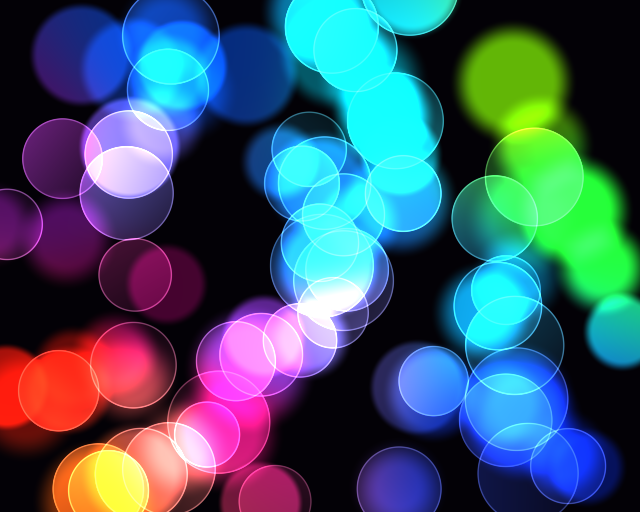
A Shadertoy shader for this background:

```glsl
// Overlapping bokeh discs, crisp and blurred, drifting in rainbow streams over black.

// Lengths are in units of the canvas height.
const vec3  BACKDROP       = vec3(0.012, 0.004, 0.022);
const float MIN_RADIUS     = 0.064;
const float MAX_RADIUS     = 0.102;
const float RIM_WIDTH      = 0.0012;
const float RIM_LIGHT      = 0.62;
const float RIM_WHITENESS  = 0.40;
const float FILL_WHITENESS = 0.13;
const float FILL_LIGHT     = 0.78;
const float LENS_GAIN      = 0.22;  // crisp discs brighten the blur behind them
const float MIN_BLUR       = 0.007;
const float MAX_BLUR       = 0.034;
const float TINT_FOLLOW    = 0.60;  // how far a tint varies inside one disc
const float TAU            = 6.2831853;

// Coloured lamps: the tint of a place blends the nearest ones.
const int LAMPS = 16;
const vec2 LAMP_POS[LAMPS] = vec2[](
    vec2(0.18, 0.04), vec2(0.08, 0.30), vec2(0.33, 0.14), vec2(0.45, 0.19),
    vec2(0.28, 0.44), vec2(0.11, 0.68), vec2(0.34, 0.88), vec2(0.52, 0.33),
    vec2(0.63, 0.54), vec2(0.74, 0.82), vec2(1.04, 0.84), vec2(1.12, 0.59),
    vec2(0.98, 0.42), vec2(1.02, 0.14), vec2(0.65, 0.37), vec2(0.28, 0.68));
const vec3 LAMP_TINT[LAMPS] = vec3[](
    vec3(1.00, 0.38, 0.03), vec3(1.00, 0.10, 0.03), vec3(1.00, 0.40, 0.36),
    vec3(0.88, 0.06, 0.48), vec3(0.58, 0.02, 0.36), vec3(0.56, 0.07, 0.66),
    vec3(0.02, 0.34, 0.96), vec3(0.52, 0.20, 0.80), vec3(0.05, 0.50, 1.00),
    vec3(0.01, 0.90, 1.00), vec3(0.50, 0.95, 0.00), vec3(0.12, 0.95, 0.18),
    vec3(0.03, 0.68, 0.95), vec3(0.03, 0.15, 0.80), vec3(0.50, 0.46, 1.00),
    vec3(0.40, 0.36, 0.90));

struct Glow { vec3 blur; vec3 crisp; float gain; };

vec4 hash4(float n) {
    vec4 v = fract(n * vec4(0.1031, 0.1030, 0.0973, 0.1099));
    v += dot(v, v.wzxy + 33.33);
    return fract((v.xxyz + v.yzzw) * v.zywx);
}

vec3 tintAt(vec2 p) {
    vec3 sum = vec3(0.0);
    float total = 0.0;
    for (int i = 0; i < LAMPS; i++) {
        vec2 d = p - LAMP_POS[i];
        float w = 1.0 / (dot(d, d) + 0.003);
        w *= w * w;
        sum += w * LAMP_TINT[i];
        total += w;
    }
    return sum / total;
}

vec2 bezier(vec2 a, vec2 b, vec2 c, float t) {
    return mix(mix(a, b, t), mix(b, c, t), t);
}

void crispDisc(inout Glow glow, vec2 p, vec2 centre, float radius, vec4 rnd, float power) {
    float pixel = 1.0 / iResolution.y;
    vec2 q = p - centre;
    float d = length(q) - radius;
    if (d > pixel) return;
    vec3 tint = tintAt(mix(centre, p, TINT_FOLLOW));
    float angle = TAU * rnd.x;
    float shade = 0.70 + 0.30 * dot(q, vec2(cos(angle), sin(angle))) / radius;
    float mask = smoothstep(0.5 * pixel, -0.5 * pixel, d);
    float rim = smoothstep(RIM_WIDTH + 0.75 * pixel, 0.0, abs(d + RIM_WIDTH));
    float fill = mask * shade * mix(0.40, 1.0, rnd.y) * FILL_LIGHT * power;
    glow.crisp += mix(tint, vec3(1.0), FILL_WHITENESS) * fill;
    glow.crisp += mix(tint, vec3(1.0), RIM_WHITENESS) * rim * RIM_LIGHT * mix(0.5, 1.0, rnd.z);
    glow.gain += LENS_GAIN * mask;
}

void softDisc(inout Glow glow, vec2 p, vec2 centre, float radius, vec4 rnd, float power) {
    float blur = mix(MIN_BLUR, MAX_BLUR, rnd.x);
    float d = length(p - centre) - radius;
    if (d > blur) return;
    vec3 tint = tintAt(mix(centre, p, TINT_FOLLOW));
    glow.blur += tint * smoothstep(blur, -blur, d) * mix(0.40, 1.05, rnd.y) * power;
}

// Scatters discs along a curve a-b-c.
void stream(inout Glow glow, vec2 p, vec2 a, vec2 b, vec2 c,
            int crisp, int soft, float spread, float power, float seed) {
    for (int i = 0; i < crisp + soft; i++) {
        bool isCrisp = i < crisp;
        float t = isCrisp ? (float(i) + 0.5) / float(crisp)
                          : (float(i - crisp) + 0.5) / float(soft);
        vec4 place = hash4(seed * 37.0 + float(i) * 7.3 + 1.7);
        vec4 look = hash4(seed * 53.0 + float(i) * 11.9 + 5.1);
        vec2 centre = bezier(a, b, c, t) + (place.xy - 0.5) * 2.0 * spread;
        float radius = mix(MIN_RADIUS, MAX_RADIUS, place.z);
        if (isCrisp) crispDisc(glow, p, centre, radius, look, power);
        else softDisc(glow, p, centre, radius, look, power);
    }
}

void mainImage(out vec4 fragColor, in vec2 fragCoord) {
    vec2 p = fragCoord / iResolution.y;
    Glow glow = Glow(vec3(0.0), vec3(0.0), 1.0);
    // Central ribbon, from embers through violet and azure to cyan
    stream(glow, p, vec2(0.14, 0.03), vec2(0.32, 0.08), vec2(0.47, 0.19), 6, 4, 0.025, 0.85, 1.0);
    stream(glow, p, vec2(0.42, 0.30), vec2(0.54, 0.30), vec2(0.66, 0.38), 4, 3, 0.030, 0.75, 2.0);
    stream(glow, p, vec2(0.70, 0.43), vec2(0.66, 0.55), vec2(0.56, 0.71), 8, 4, 0.050, 0.72, 3.0);
    stream(glow, p, vec2(0.58, 0.97), vec2(0.80, 0.90), vec2(0.80, 0.56), 4, 6, 0.025, 0.95, 4.0);
    // Right side: blue to green, then the green and teal blur
    stream(glow, p, vec2(1.06, 0.08), vec2(0.86, 0.36), vec2(1.06, 0.66), 7, 5, 0.045, 0.80, 5.0);
    stream(glow, p, vec2(0.99, 0.90), vec2(1.12, 0.55), vec2(1.24, 0.32), 0, 5, 0.015, 1.10, 6.0);
    stream(glow, p, vec2(0.78, 0.28), vec2(0.95, 0.25), vec2(1.22, 0.06), 3, 6, 0.040, 0.70, 7.0);
    stream(glow, p, vec2(0.76, 1.04), vec2(0.80, 1.03), vec2(0.84, 1.03), 1, 1, 0.010, 0.70, 12.0);
    // Left side: blue, purple trio, dim red drift
    stream(glow, p, vec2(0.34, 0.98), vec2(0.36, 0.87), vec2(0.33, 0.74), 2, 4, 0.025, 0.75, 8.0);
    stream(glow, p, vec2(0.00, 0.66), vec2(0.42, 0.80), vec2(0.20, 0.55), 3, 1, 0.010, 1.00, 13.0);
    stream(glow, p, vec2(0.12, 0.94), vec2(0.25, 0.80), vec2(0.52, 0.86), 0, 4, 0.030, 0.50, 9.0);
    stream(glow, p, vec2(0.00, 0.20), vec2(0.16, 0.32), vec2(0.32, 0.26), 2, 6, 0.050, 0.75, 10.0);
    stream(glow, p, vec2(-0.06, 0.55), vec2(0.08, 0.58), vec2(0.44, 0.38), 2, 3, 0.015, 0.60, 14.0);
    // Strays at the lower edge
    stream(glow, p, vec2(0.42, 0.00), vec2(0.60, 0.02), vec2(0.95, 0.05), 2, 2, 0.020, 0.60, 11.0);

    fragColor = vec4(min(BACKDROP + glow.blur * glow.gain + glow.crisp, 1.0), 1.0);
}
```
